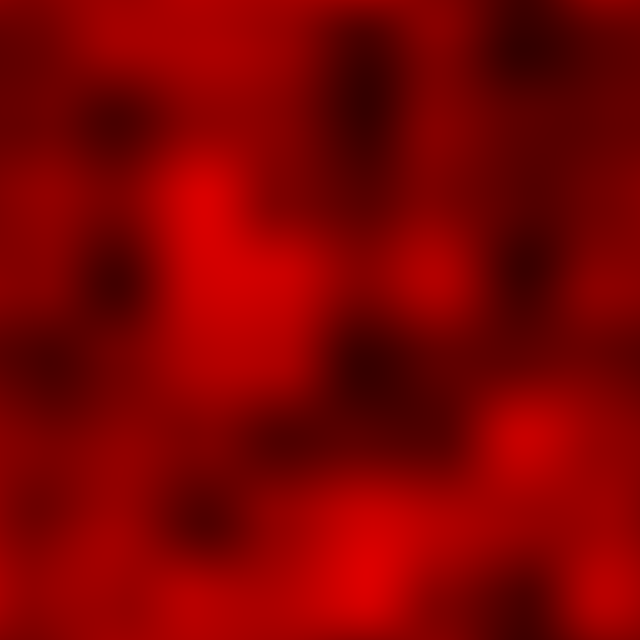
Give the GLSL for this texture, as a WebGL 2 fragment shader.

```glsl
#version 300 es
precision highp float;
precision highp int;

uniform vec2 u_resolution;
out vec4 fragColor;

// Shuffled lattice value: each level occurs once per tile (cells is a power of two)
float latticeValue(ivec2 cell, int cells) {
    uvec2 wrapped = uvec2(cell & (cells - 1));
    uint mask = uint(cells * cells - 1);
    uint n = wrapped.x + wrapped.y * uint(cells);
    for (int pass = 0; pass < 2; pass++) {
        n = (n * 37u + 7u) & mask;
        n ^= n >> 2;
        n = (n * 43u + 3u) & mask;
        n ^= n >> 1;
    }
    return (float(n) + 0.5) / float(cells * cells);
}

// Smooth value noise that wraps over the unit square
float wrappedNoise(vec2 uv, int cells) {
    vec2 p = uv * float(cells) - 0.5;
    ivec2 cell = ivec2(floor(p));
    vec2 blend = smoothstep(0.0, 1.0, fract(p));
    float lower = mix(latticeValue(cell, cells),
                      latticeValue(cell + ivec2(1, 0), cells), blend.x);
    float upper = mix(latticeValue(cell + ivec2(0, 1), cells),
                      latticeValue(cell + ivec2(1, 1), cells), blend.x);
    return mix(lower, upper, blend.y);
}

void main() {
    vec2 uv = gl_FragCoord.xy / u_resolution;

    // Broad clouds plus blobs of half their size
    float broad = wrappedNoise(uv, 4) - 0.5;
    float blobs = wrappedNoise(uv, 8) - 0.5;
    float glow = 0.5 + 0.45 * broad + 0.47 * blobs;

    // Black to pure red
    vec3 red = vec3(1.0, 0.0, 0.0);
    fragColor = vec4(red * clamp(glow, 0.0, 1.0), 1.0);
}
```
